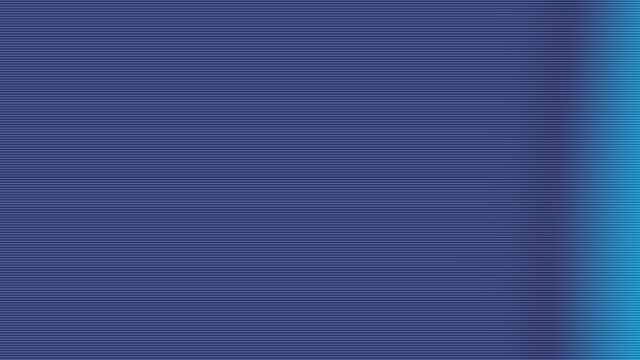
A Shadertoy shader for this pattern:

```glsl
// Fine horizontal scan lines over an indigo field, with a cyan glow along
// the right side. A sine of height gives the lines; a slanted smoothstep
// gives the glow, and a faint dim band lies just before it.

#define LINE_COUNT 143.24
#define LINE_CONTRAST vec3(0.074, 0.080, 0.111)
#define FIELD_COLOR vec3(0.242, 0.288, 0.493)
#define SHADE_COLOR vec3(0.225, 0.255, 0.450)
#define GLOW_COLOR vec3(0.130, 0.580, 0.780)
#define GLOW_START 0.850
#define GLOW_SLANT 0.035
#define GLOW_WIDTH 0.170
#define SHADE_WIDTH 0.045

const float TAU = 6.2831853;

// Signed brightness of the lines, from -1 in the gaps to 1 on the crests
float scanLines(float y) {
    return sin(y * LINE_COUNT * TAU);
}

// Start of the glow, leaning to the right towards the top
float glowEdge(float y) {
    return GLOW_START + GLOW_SLANT * y * y;
}

void mainImage(out vec4 fragColor, in vec2 fragCoord) {
    vec2 uv = fragCoord / iResolution.xy;
    float fromEdge = uv.x - glowEdge(uv.y);

    // Field with a dim band in front of the glow
    float bandOffset = fromEdge / SHADE_WIDTH;
    float shade = exp(-bandOffset * bandOffset);
    vec3 color = mix(FIELD_COLOR, SHADE_COLOR, shade);

    // Cyan glow, still rising at the right side
    float glow = smoothstep(0.0, GLOW_WIDTH, fromEdge);
    color = mix(color, GLOW_COLOR, glow);

    // Lines, slightly softer inside the glow
    color += LINE_CONTRAST * scanLines(uv.y) * mix(1.0, 0.85, glow);

    fragColor = vec4(clamp(color, 0.0, 1.0), 1.0);
}
```
